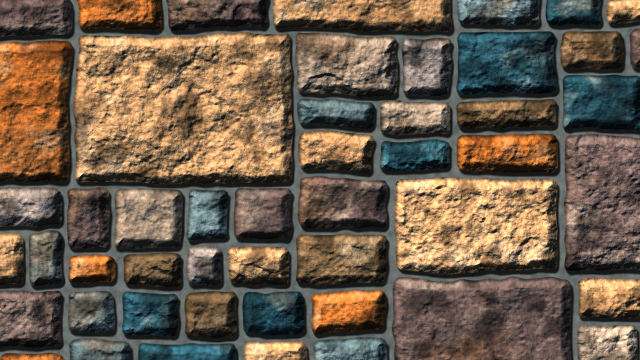
Give the GLSL for this texture, as a Shadertoy shader.

```glsl
// A sunlit wall of rough split stones: an interlocking grid of blocks is cut
// at random into smaller ones, each with its own colour and chipped relief.
// Light falls from the upper left and throws shadows into the mortar joints.

struct Stone {
    float edge;   // distance inward from the outline, negative in mortar
    float id;     // random value per stone
    float pick;   // position along the palette
};

float hash(vec2 p) {
    return fract(sin(dot(p, vec2(127.1, 311.7))) * 43758.5453);
}

float noise(vec2 p) {
    vec2 i = floor(p), f = fract(p);
    f = f * f * (3.0 - 2.0 * f);
    return mix(mix(hash(i), hash(i + vec2(1, 0)), f.x),
               mix(hash(i + vec2(0, 1)), hash(i + vec2(1, 1)), f.x), f.y);
}

float fbm(vec2 p) {
    float sum = 0.0, amp = 0.5;
    for (int i = 0; i < 5; i++) {
        sum += amp * noise(p);
        p = mat2(1.6, 1.2, -1.2, 1.6) * p + 3.7;
        amp *= 0.5;
    }
    return sum;
}

// Joints run straight through every second grid vertex, so blocks interlock
float jointX(vec2 v) {
    vec2 even = mod(v.x + v.y, 2.0) < 0.5 ? v : v + vec2(0, 1);
    return v.x + 0.5 * (hash(even + 3.0) - 0.5);
}

float jointY(vec2 v) {
    vec2 odd = mod(v.x + v.y, 2.0) > 0.5 ? v : v + vec2(1, 0);
    return v.y + 0.5 * (hash(odd + 3.0) - 0.5);
}

Stone findStone(vec2 p) {
    // Uneven outlines
    p += 0.016 * (vec2(noise(p * 5.0), noise(p * 5.0 + 40.0)) - 0.5);
    p += 0.008 * (vec2(noise(p * 28.0), noise(p * 28.0 + 70.0)) - 0.5);

    // Block of the interlocking grid
    vec2 unit = vec2(0.44, 0.33), g = p / unit;
    vec2 cell = floor(g), a = cell * unit, b = a + unit;
    for (int k = 0; k < 9; k++) {
        vec2 c = floor(g) + vec2(k % 3 - 1, k / 3 - 1);
        vec2 lo = vec2(jointX(c), jointY(c));
        vec2 hi = vec2(jointX(c + vec2(1, 0)), jointY(c + vec2(0, 1)));
        if (all(greaterThanEqual(g, lo)) && all(lessThan(g, hi))) {
            cell = c; a = lo * unit; b = hi * unit;
        }
    }

    // Cut the block into courses and short stones
    float code = 1.0;
    for (int k = 0; k < 4; k++) {
        vec2 size = b - a;
        float chance = hash(cell * 3.1 + code * vec2(1.7, 0.9));
        vec2 cut = mix(a, b, mix(0.34, 0.66, hash(cell * 1.3 + code * 2.3 + 9.0)));
        bool second;
        if (k == 0 && chance < 0.3 && size.x < 1.7 * size.y) break;
        if (size.y > 0.2 && size.y > 0.5 * size.x) {
            second = p.y > cut.y;
            if (second) a.y = cut.y; else b.y = cut.y;
        } else if (size.x > 0.3 && (size.y > 0.12 || chance > 0.6)) {
            second = p.x > cut.x;
            if (second) a.x = cut.x; else b.x = cut.x;
        } else break;
        code = 2.0 * code + float(second);
    }

    float id = hash(cell * 1.9 + code * 0.77 + 5.0);
    float pick = fract(0.618 * code + 0.37 * cell.x + 0.73 * cell.y);
    if (code < 1.5) pick *= 0.37;   // whole blocks take the warm colours
    vec2 q = abs(p - 0.5 * (a + b)) - 0.5 * (b - a) + 0.024 + 0.005 * id;
    float edge = 0.017 - length(max(q, 0.0)) - min(max(q.x, q.y), 0.0);
    return Stone(edge, id, pick);
}

vec3 stoneColor(float pick) {
    vec3 palette[8] = vec3[8](
        vec3(0.73, 0.43, 0.20), vec3(0.76, 0.60, 0.43),
        vec3(0.40, 0.34, 0.33), vec3(0.16, 0.32, 0.38),
        vec3(0.54, 0.51, 0.50), vec3(0.45, 0.37, 0.27),
        vec3(0.36, 0.45, 0.48), vec3(0.66, 0.59, 0.52));
    return palette[int(pick * 7.99)];
}

// Pillowed edge, broad swells, broken ledges and fine grain
float relief(vec2 p) {
    Stone s = findStone(p);
    vec2 q = p + s.id * 50.0;
    float t = 5.0 * fbm(q * vec2(7.0, 9.0));
    float ledges = floor(t) + smoothstep(0.45, 1.0, fract(t));
    float rough = mix(0.6, 1.2, fract(s.id * 7.3));
    return 0.018 * smoothstep(-0.004, 0.028, s.edge)
         + rough * (0.006 * ledges + 0.035 * fbm(q * 8.0) + 0.008 * fbm(q * 45.0));
}

void mainImage(out vec4 fragColor, in vec2 fragCoord) {
    vec2 p = fragCoord / iResolution.y + vec2(0.15, 0.1);
    Stone s = findStone(p);
    vec2 q = p + s.id * 50.0;

    // Slope towards the sun, level ground giving 1
    float h = relief(p), e = 0.0025;
    vec2 slope = vec2(relief(p + vec2(e, 0)) - h, relief(p + vec2(0, e)) - h) / e;
    float light = (1.0 + dot(slope, vec2(0.65, -0.95))) / sqrt(1.0 + dot(slope, slope));
    light = clamp(light, 0.16, 1.5);

    // Stone face with rust stains, pale dust and dark hollows
    vec3 face = stoneColor(s.pick) * mix(0.85, 1.12, s.id);
    float stain = fbm(q * 5.0 + 11.0), dust = fbm(q * 11.0 + 23.0);
    face = mix(face, vec3(0.50, 0.35, 0.22), 0.4 * smoothstep(0.5, 0.7, stain));
    face = mix(face, vec3(0.76, 0.70, 0.62), 0.4 * smoothstep(0.52, 0.75, dust));
    face *= mix(0.62, 1.08, smoothstep(0.25, 0.5, fbm(q * 16.0)));
    face *= mix(0.85, 1.12, noise(q * 130.0));
    face *= light * mix(0.55, 1.0, smoothstep(0.0, 0.012, s.edge));
    face *= mix(vec3(0.88, 0.97, 1.08), vec3(1.05, 1.0, 0.95), smoothstep(0.4, 1.1, light));

    // Mortar, shaded by the stone above and to the left
    float shadow = smoothstep(-0.004, 0.003, findStone(p + vec2(-0.006, 0.011)).edge);
    vec3 mortar = vec3(0.44, 0.47, 0.46) * mix(0.7, 1.15, fbm(p * 60.0));
    mortar *= mix(1.0, 0.22, shadow);

    float blur = 0.8 / iResolution.y;
    fragColor = vec4(mix(mortar, face, smoothstep(-blur, blur, s.edge)), 1.0);
}
```
